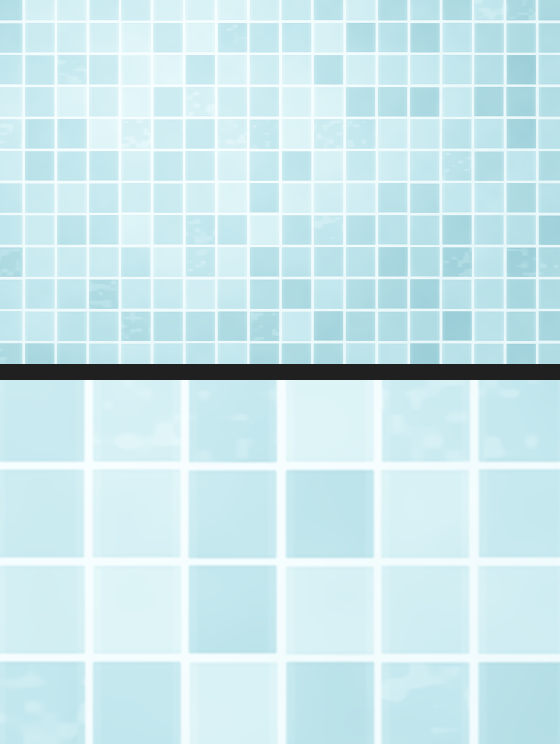
Top: the whole. Bottom: its middle third, enlarged.
Reproduce this texture procedurally as a Shadertoy shader.

```glsl
// Pale aqua glass mosaic: square tiles in white grout, lit from the upper left.

const vec2  TILE_COUNT   = vec2(17.45, 11.36);  // tiles across and down
const vec2  GRID_SHIFT   = vec2(0.261, 0.318);  // part of a tile cut at left and bottom
const float GROUT_HALF   = 0.043;               // half grout width, in tiles
const float CORNER       = 0.025;               // tile corner radius
const float EDGE_SOFT    = 0.022;               // blur of the tile outline
const float WOBBLE       = 0.008;               // uneven setting of the tiles
const float BEVEL_WIDTH  = 0.085;               // pale strip inside the tile edge
const float CHECKER_BIAS = 0.22;                // leaning towards alternate tones
const vec2  GLOW_POS     = vec2(0.33, 0.68);
const vec2  GLOW_SCALE   = vec2(1.3, 1.0);
const float SHADE_DEPTH  = 0.46;                // darkening far from the glow
const float TONE_LIGHT   = 0.12;
const float TONE_DARK    = 0.46;
const float SCUFF_SHARE  = 0.12;                // share of tiles with pale scuffs

const vec3 GLASS_PALE = vec3(0.93, 0.985, 0.99);
const vec3 GLASS_MID  = vec3(0.77, 0.91, 0.935);
const vec3 GLASS_DEEP = vec3(0.58, 0.79, 0.83);
const vec3 GROUT_LIT  = vec3(0.97, 0.995, 1.0);
const vec3 GROUT_DIM  = vec3(0.90, 0.965, 0.975);

float hash(vec2 p) {
    return fract(sin(dot(p, vec2(127.1, 311.7))) * 43758.5453);
}

float noise(vec2 p) {
    vec2 i = floor(p), f = fract(p);
    f = f * f * (3.0 - 2.0 * f);
    return mix(mix(hash(i), hash(i + vec2(1, 0)), f.x),
               mix(hash(i + vec2(0, 1)), hash(i + vec2(1, 1)), f.x), f.y);
}

float roundedBox(vec2 p, float halfSize, float radius) {
    vec2 q = abs(p) - halfSize + radius;
    return length(max(q, 0.0)) + min(max(q.x, q.y), 0.0) - radius;
}

// Pale to deep aqua for depth 0 to 1
vec3 glass(float depth) {
    vec3 upper = mix(GLASS_PALE, GLASS_MID, clamp(depth * 2.0, 0.0, 1.0));
    return mix(upper, GLASS_DEEP, clamp(depth * 2.0 - 1.0, 0.0, 1.0));
}

void mainImage(out vec4 fragColor, in vec2 fragCoord) {
    vec2 uv = fragCoord / iResolution.xy;
    vec2 grid = uv * TILE_COUNT + GRID_SHIFT;
    vec2 cell = floor(grid);
    float pixel = TILE_COUNT.y / iResolution.y;

    // Tile outline, slightly off its grid place
    vec2 jitter = vec2(hash(cell + 3.7), hash(cell + 9.1)) - 0.5;
    vec2 p = fract(grid) - 0.5 + jitter * 2.0 * WOBBLE;
    float halfSize = 0.5 - GROUT_HALF;
    float dist = roundedBox(p, halfSize, CORNER);
    float soft = max(EDGE_SOFT, 0.7 * pixel);
    float tileMask = 1.0 - smoothstep(-soft, soft, dist);

    // Broad light falling off from the glow
    float shade = smoothstep(0.05, 0.95, length((uv - GLOW_POS) * GLOW_SCALE));

    // Tone of each tile: random, leaning to a checkerboard
    float checker = mod(cell.x + cell.y, 2.0);
    float pick = mix(hash(cell + 21.3), checker, CHECKER_BIAS);
    float depth = mix(TONE_LIGHT, TONE_DARK, smoothstep(0.1, 0.9, pick));
    depth += SHADE_DEPTH * shade;

    // Bevel: pale strip at left and right, thin dark rim at top and bottom
    float sideStrip = smoothstep(halfSize - BEVEL_WIDTH - soft, halfSize - BEVEL_WIDTH + soft, abs(p.x));
    float rim = smoothstep(0.05, 0.0, halfSize - abs(p.y));
    depth += 0.07 * rim - 0.06 * sideStrip;

    // Faint clouding and a vertical sheen in the glass
    depth += 0.05 * (noise(grid * 2.3 + 40.0) - 0.5) - 0.04 * p.y * jitter.x * 2.0;

    // Scuffs on a few tiles
    float scuffed = step(hash(cell + 55.5), SCUFF_SHARE);
    depth -= 0.14 * scuffed * smoothstep(0.55, 0.85, noise(grid * vec2(5.0, 8.0)));

    vec3 grout = mix(GROUT_LIT, GROUT_DIM, shade * (0.6 + 0.4 * noise(grid * 3.0)));
    fragColor = vec4(mix(grout, glass(depth), tileMask), 1.0);
}
```
